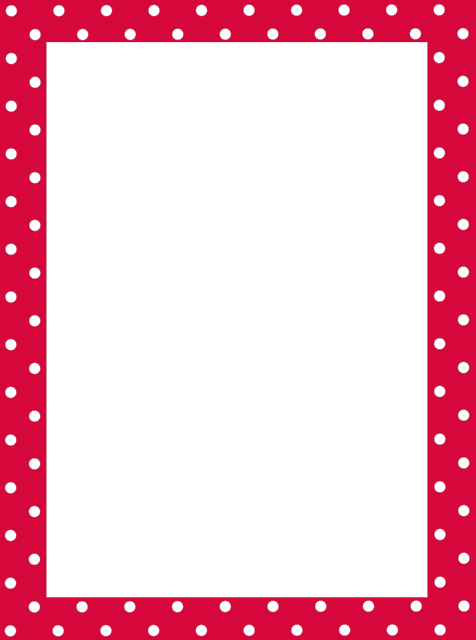
A Shadertoy shader for this background:

```glsl
// A red polka-dot frame around a blank white panel.
// Dots come from two interleaved square lattices, very slightly skewed;
// the panel is a box distance, and both share a soft, darkened rim.

#define RED vec3(0.84, 0.03, 0.23)
#define WHITE vec3(1.0)
#define DOT_PITCH 0.1002
#define DOT_RADIUS 0.0119
#define DOT_ORIGIN vec2(0.4733, 0.0202)
#define DOT_SHEAR 0.0022
#define DOT_TAPER 0.0035
#define PANEL_MIN vec2(0.0974, 0.0895)
#define PANEL_MAX vec2(0.8982, 1.2561)
#define RIM_SHADE 0.14
#define EDGE_SOFTNESS 1.3

// Distance to the nearest dot of a square lattice, in lattice cells
float latticeDistance(vec2 cell) {
    return length(cell - floor(cell + 0.5));
}

// Signed distance to the dots, in canvas widths
float dotDistance(vec2 p) {
    vec2 q = p - DOT_ORIGIN;
    q.y -= DOT_SHEAR * q.x;
    q.x *= 1.0 + DOT_TAPER * (q.y - 0.3);
    vec2 cell = q / DOT_PITCH + vec2(0.5, 0.0);
    float nearest = min(latticeDistance(cell), latticeDistance(cell + 0.5));
    return nearest * DOT_PITCH - DOT_RADIUS;
}

// Signed distance to the panel
float panelDistance(vec2 p) {
    vec2 d = abs(p - 0.5 * (PANEL_MIN + PANEL_MAX)) - 0.5 * (PANEL_MAX - PANEL_MIN);
    return length(max(d, 0.0)) + min(max(d.x, d.y), 0.0);
}

// Antialiased coverage of a shape
float coverage(float dist, float softness) {
    return clamp(0.5 - dist / softness, 0.0, 1.0);
}

void mainImage(out vec4 fragColor, in vec2 fragCoord) {
    vec2 p = fragCoord / iResolution.x;
    float pixel = 1.0 / iResolution.x;

    // White parts: panel and dots
    float dots = coverage(dotDistance(p), EDGE_SOFTNESS * pixel);
    float panel = coverage(panelDistance(p), pixel);
    float white = max(dots, panel);

    // Darken the transition between red and white
    float rim = 4.0 * white * (1.0 - white);
    vec3 color = mix(RED, WHITE, white) * (1.0 - RIM_SHADE * rim);

    fragColor = vec4(color, 1.0);
}
```
